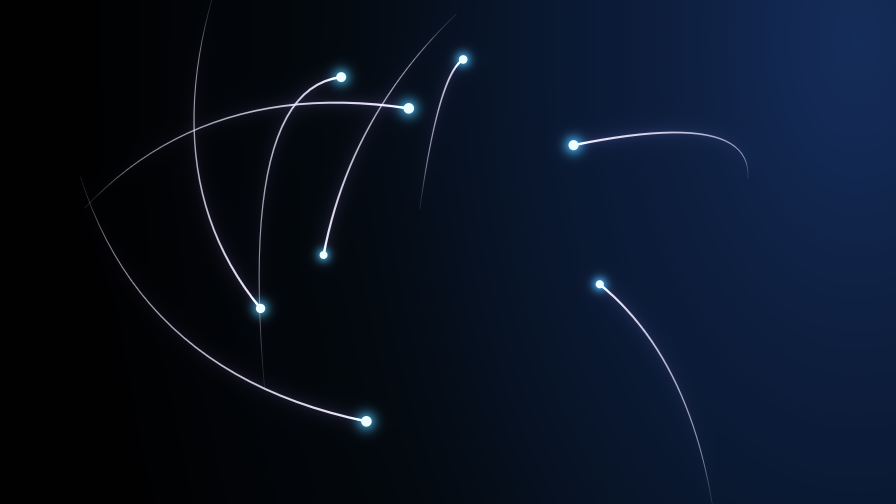
This background is drawn by a WebGL 1 fragment shader. Its source:

```glsl
precision highp float;
// Draws glowing comet-like arcs with bright heads over a black-to-navy gradient.

uniform vec2 u_resolution;

const int SEGMENTS = 24;
const vec3 BLACK = vec3(0.002, 0.002, 0.005);
const vec3 INK = vec3(0.013, 0.034, 0.056);
const vec3 NAVY = vec3(0.040, 0.098, 0.200);
const vec3 BLUE = vec3(0.085, 0.180, 0.365);
const vec3 HEAD_COLOR = vec3(0.93, 0.99, 1.0);
const vec3 HEAD_GLOW = vec3(0.16, 0.48, 0.58);
const vec3 TRAIL_COLOR = vec3(0.93, 0.92, 0.98);
const vec3 TRAIL_GLOW = vec3(0.11, 0.09, 0.16);

// Quadratic curve through its end points a and c, pulled toward b.
vec2 bezier(vec2 a, vec2 b, vec2 c, float t) {
  return mix(mix(a, b, t), mix(b, c, t), t);
}

// Returns the distance to the curve and the parameter of the nearest point.
vec2 nearestOnCurve(vec2 p, vec2 a, vec2 b, vec2 c) {
  vec2 nearest = vec2(1000.0, 0.0);
  vec2 start = a;
  for (int i = 0; i < SEGMENTS; i++) {
    vec2 end = bezier(a, b, c, float(i + 1) / float(SEGMENTS));
    vec2 side = end - start;
    float h = clamp(dot(p - start, side) / dot(side, side), 0.0, 1.0);
    float d = length(p - start - side * h);
    if (d < nearest.x) nearest = vec2(d, (float(i) + h) / float(SEGMENTS));
    start = end;
  }
  return nearest;
}

// Smooth coverage of a shape whose signed distance is d.
float coverage(float d, float pixel) {
  return clamp(0.5 - d / pixel, 0.0, 1.0);
}

// Adds a tapering trail from head to tail, then the glowing head.
vec3 addComet(vec3 color, vec2 p, float pixel, vec2 head, vec2 bend, vec2 tail, float radius) {
  vec2 near = nearestOnCurve(p, head, bend, tail);
  float halfWidth = mix(0.23, 0.07, near.y);
  float fade = mix(1.0, 0.45, near.y) * (1.0 - 0.7 * smoothstep(0.8, 1.0, near.y));
  color += TRAIL_GLOW * (1.0 - near.y) * exp(-near.x / 1.1);
  color = mix(color, TRAIL_COLOR, fade * coverage(near.x - halfWidth, pixel));

  float d = length(p - head);
  float halo = d / (radius * 1.9);
  color += HEAD_GLOW * exp(-halo * halo);
  return mix(color, HEAD_COLOR, coverage(d - radius, pixel));
}

// Dark at the left, brightening toward a light near the upper right corner.
vec3 background(vec2 p) {
  float d = length((p - vec2(170.0, 92.0)) * vec2(1.0, 0.6));
  vec3 color = mix(BLUE, NAVY, smoothstep(-15.0, 62.0, d));
  color = mix(color, INK, smoothstep(48.0, 112.0, d));
  return mix(color, BLACK, smoothstep(95.0, 165.0, d));
}

void main() {
  // The canvas is 100 units high.
  float pixel = 100.0 / u_resolution.y;
  vec2 p = gl_FragCoord.xy * pixel;
  vec3 color = background(p);

  // Crossing arcs on the left
  color = addComet(color, p, pixel, vec2(81.1, 78.5), vec2(41.2, 84.5), vec2(16.9, 58.8), 1.05);
  color = addComet(color, p, pixel, vec2(72.7, 16.4), vec2(28.5, 25.5), vec2(16.0, 64.8), 1.05);
  color = addComet(color, p, pixel, vec2(51.7, 38.8), vec2(31.3, 63.4), vec2(42.4, 101.4), 0.92);
  color = addComet(color, p, pixel, vec2(67.7, 84.7), vec2(47.2, 82.2), vec2(52.5, 22.9), 0.98);

  // Steep arcs near the center
  color = addComet(color, p, pixel, vec2(64.2, 49.4), vec2(69.4, 76.9), vec2(90.5, 97.2), 0.78);
  color = addComet(color, p, pixel, vec2(91.9, 88.2), vec2(87.0, 85.2), vec2(83.3, 58.6), 0.85);

  // Arcs on the right
  color = addComet(color, p, pixel, vec2(113.8, 71.2), vec2(149.3, 78.5), vec2(148.4, 64.6), 1.0);
  color = addComet(color, p, pixel, vec2(119.0, 43.6), vec2(136.6, 29.2), vec2(141.4, -0.5), 0.8);

  gl_FragColor = vec4(color, 1.0);
}
```
